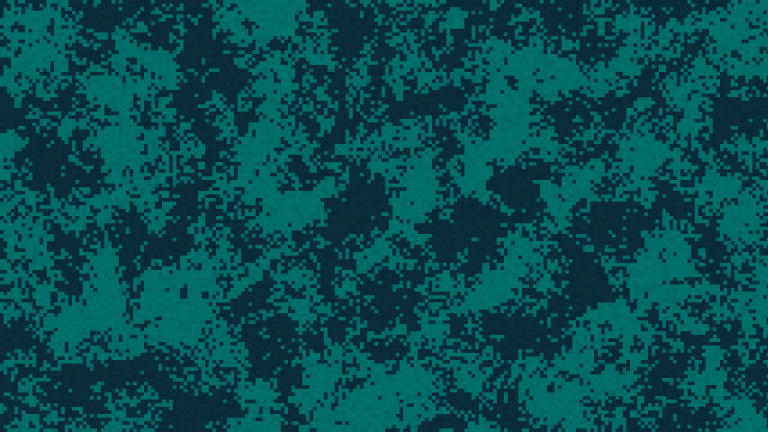
A Shadertoy shader for this texture:

```glsl
// Mottled mosaic of small square cells in deep navy and teal.

float hash(vec2 p) {
    vec3 q = fract(vec3(p.xyx) * 0.1031);
    q += dot(q, q.yzx + 33.33);
    return fract((q.x + q.y) * q.z);
}

vec2 gradient(vec2 corner) {
    float angle = 6.2832 * hash(corner);
    return vec2(cos(angle), sin(angle));
}

float gradientNoise(vec2 p) {
    vec2 i = floor(p), f = p - i;
    vec2 s = f * f * f * (f * (f * 6.0 - 15.0) + 10.0);
    vec2 e = vec2(1.0, 0.0);
    float bottom = mix(dot(gradient(i), f), dot(gradient(i + e), f - e), s.x);
    float top = mix(dot(gradient(i + e.yx), f - e.yx),
                    dot(gradient(i + 1.0), f - 1.0), s.x);
    return mix(bottom, top, s.y);
}

// Clumps from broad to fine, rotated so that lattices do not line up
float clumps(vec2 p) {
    mat2 turn = mat2(0.8, 0.6, -0.6, 0.8);
    float sum = 0.0, weight = 1.0;
    p = p * 5.5 + 40.0;
    for (int octave = 0; octave < 4; octave++) {
        sum += weight * gradientNoise(p);
        p = turn * p * 2.03 + vec2(87.3, 61.7);
        weight *= 0.8;
    }
    return sum;
}

// One flat colour per cell: clumps plus grain decide navy or teal
vec3 cellColor(vec2 cell, float rows) {
    float grain = hash(cell + 311.0) - 0.5;
    float level = clumps((cell + 0.5) / rows) + 0.8 * grain;
    float shade = hash(cell + 727.0);
    vec3 navy = mix(vec3(0.04, 0.155, 0.215), vec3(0.04, 0.185, 0.238), shade);
    vec3 teal = mix(vec3(0.01, 0.385, 0.38), vec3(0.0, 0.447, 0.424), sqrt(shade));
    return level > 0.01 ? teal : navy;
}

void mainImage(out vec4 fragColor, in vec2 fragCoord) {
    float rows = 120.0;
    vec2 p = fragCoord / iResolution.y * rows - 0.5;
    vec2 cell = floor(p);

    // Blend neighbouring cells over the width of one pixel
    float pixel = rows / iResolution.y;
    vec2 blend = clamp((p - cell - 0.5) / pixel + 0.5, 0.0, 1.0);
    vec3 bottom = mix(cellColor(cell, rows), cellColor(cell + vec2(1, 0), rows), blend.x);
    vec3 top = mix(cellColor(cell + vec2(0, 1), rows), cellColor(cell + vec2(1, 1), rows), blend.x);

    fragColor = vec4(mix(bottom, top, blend.y), 1.0);
}
```
